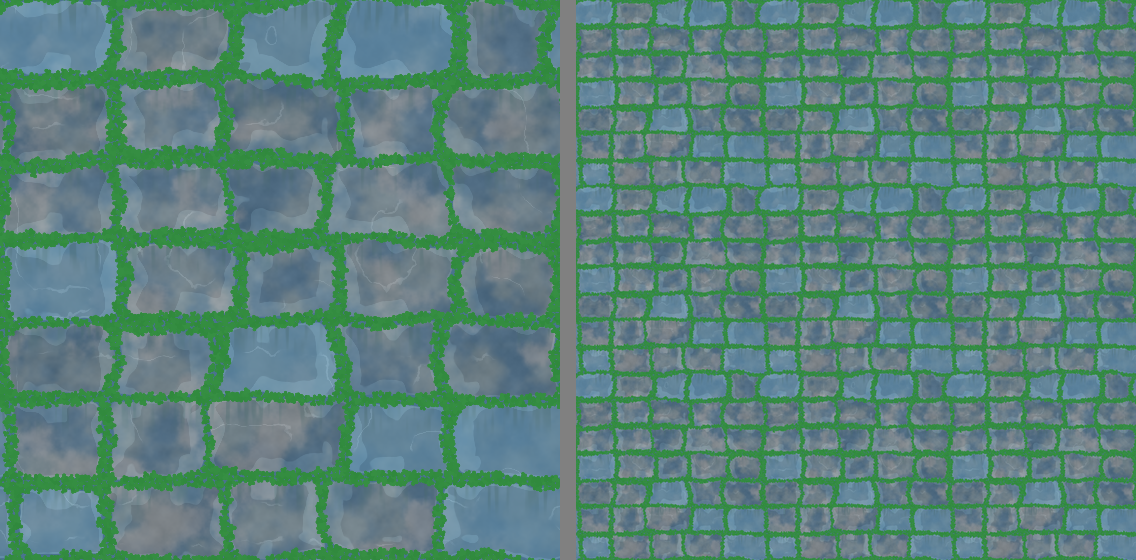
Left, the tile; right, the same tile 3 across and 3 down.
Give the GLSL for this texture, as a three.js fragment shader.

```glsl
// Seamless painted blue-grey paving stones, 5 across and 7 down, with clover growing in the joints.
varying vec2 vUv;

float hash(vec2 p) {
  return fract(sin(dot(p, vec2(127.1, 311.7))) * 43758.5);
}

// Wraps whole-numbered cells safely, also below zero.
vec2 wrap(vec2 cell, vec2 period) {
  return mod(cell + 0.5, period) - 0.5;
}

float noise(vec2 p, vec2 period) {
  vec2 i = floor(p), f = fract(p);
  f = f * f * (3.0 - 2.0 * f);
  vec2 a = wrap(i, period), b = wrap(i + 1.0, period);
  return mix(mix(hash(a), hash(vec2(b.x, a.y)), f.x),
             mix(hash(vec2(a.x, b.y)), hash(b), f.x), f.y);
}

float fbm(vec2 p, vec2 period) {
  float sum = 0.0, amp = 0.53;
  for (int i = 0; i < 4; i++) {
    sum += amp * noise(p, period);
    p *= 2.0;
    period *= 2.0;
    amp *= 0.5;
  }
  return sum;
}

// Jittered joint to the left of a column.
float jointX(float col, float row) {
  float key = wrap(vec2(col), vec2(5.0)).x;
  return col + 0.24 * (hash(vec2(key, row + 20.0)) - 0.5);
}

// Distance inside the stone at p (negative in the joints), and the stone's id.
float stoneDistance(vec2 p, out vec2 id) {
  vec2 grid = vec2(5.0, 7.0), bend = vec2(10.0, 14.0);
  vec2 q = p * grid + 0.15 * (vec2(noise(p * bend, bend), noise(p * bend + 5.3, bend)) - 0.5);
  vec2 cell = floor(q);
  float row = wrap(cell, grid).y;
  if (q.x < jointX(cell.x, row)) cell.x -= 1.0;
  else if (q.x > jointX(cell.x + 1.0, row)) cell.x += 1.0;
  id = wrap(cell, grid);

  // Each side has its own inset.
  vec2 low = (q - vec2(jointX(cell.x, row), cell.y)) / grid;
  vec2 high = (vec2(jointX(cell.x + 1.0, row), cell.y + 1.0) - q) / grid;
  low -= 0.007 + 0.011 * vec2(hash(id + 3.1), hash(id + 5.7));
  high -= 0.007 + 0.011 * vec2(hash(id + 8.3), hash(id + 11.9));
  vec2 e = min(low, high);
  float d = 0.014 - length(max(0.014 - e, 0.0)) + max(min(e.x, e.y) - 0.014, 0.0);
  return d + 0.006 * (noise(p * 60.0, vec2(60.0)) - 0.5);
}

vec3 stoneColor(vec2 p, float d, vec2 id) {
  vec2 shift = id * 17.3;
  float grain = fbm(p * 40.0 + shift, vec2(40.0));
  float blotch = fbm(p * 16.0 + shift, vec2(16.0));
  vec3 color = mix(vec3(0.31, 0.42, 0.51), vec3(0.45, 0.51, 0.54), smoothstep(0.25, 0.72, blotch));

  // Warm pale patches and soft brush grain.
  float pale = noise(p * 18.0 + shift + 4.7, vec2(18.0)) + 0.35 * (grain - 0.5);
  color = mix(color, vec3(0.55, 0.55, 0.56), 0.6 * smoothstep(0.6, 0.9, pale));
  color += 0.09 * (grain - 0.5);

  // A few stones are violet or bright blue.
  float kind = hash(id + 31.7);
  color = mix(color, vec3(0.44, 0.51, 0.65), 0.55 * step(0.68, kind) * step(kind, 0.86));
  color = mix(color, vec3(0.35, 0.54, 0.66), 0.55 * step(0.86, kind));
  color += 0.04 * (hash(id + 43.1) - 0.5);

  // Mossy drips under the upper edge.
  float drip = noise(p * vec2(150.0, 14.0), vec2(150.0, 14.0));
  color = mix(color, vec3(0.28, 0.41, 0.42), 0.35 * smoothstep(0.45, 0.85, drip) * smoothstep(0.5, 0.85, fract(p.y * 7.0)));

  // Pale worn rim with a crisp inner edge, and thin broken veins.
  float rim = 0.03 * smoothstep(0.4, 0.85, noise(p * 20.0 + shift, vec2(20.0))) + 0.004 * (grain - 0.5);
  color += vec3(0.05, 0.06, 0.06) * smoothstep(0.001, -0.001, d - rim);
  float vein = abs(noise(p * 13.0 + shift + 9.1, vec2(13.0)) + 0.2 * grain - 0.6);
  color += 0.06 * smoothstep(0.018, 0.006, vein) * smoothstep(0.5, 0.62, blotch);
  return color;
}

// Three-lobed leaves scattered wherever their centres lie in a joint; returns cover and shade.
vec2 clover(vec2 p) {
  vec2 q = p * 120.0, id, leaf = vec2(0.0);
  for (int y = -1; y <= 1; y++) {
    for (int x = -1; x <= 1; x++) {
      vec2 cell = floor(q) + vec2(float(x), float(y));
      vec2 key = wrap(cell, vec2(120.0));
      vec2 center = cell + 0.5 + 0.8 * (vec2(hash(key + 0.3), hash(key + 7.9)) - 0.5);
      if (stoneDistance(center / 120.0, id) > -0.001) continue;
      vec2 v = q - center;
      float angle = atan(v.y, v.x) + 6.2832 * hash(key + 2.2);
      float radius = mix(0.65, 0.95, hash(key + 5.1)) * (0.55 + 0.45 * abs(cos(1.5 * angle)));
      float cover = smoothstep(0.1, -0.1, length(v) - radius);
      leaf = mix(leaf, vec2(1.0, hash(key + 9.4)), cover);
    }
  }
  return leaf;
}

void main() {
  vec2 id;
  float d = stoneDistance(vUv, id);
  vec3 jointBlue = vec3(0.29, 0.45, 0.56);
  vec3 color = mix(jointBlue, stoneColor(vUv, d, id), smoothstep(-0.005, -0.002, d));
  vec2 leaf = clover(vUv);
  vec3 leafGreen = vec3(0.20, 0.55, 0.25) + 0.025 * (leaf.y - 0.5);
  gl_FragColor = vec4(mix(color, leafGreen, leaf.x), 1.0);
}
```
